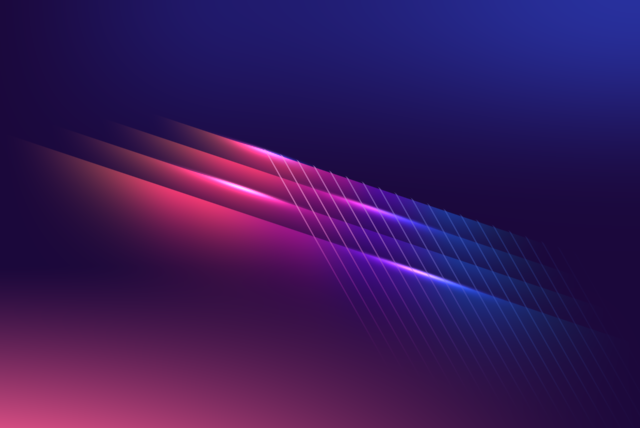
Write a WebGL 1 fragment shader that draws this background.

```glsl
precision highp float;
// Slanted neon bands over a dusk gradient: four sloping edges cast light
// downward, shifting from orange through pink and violet to blue. Bright
// streaks ride the edges and a fan of fine parallel lines crosses them.

uniform vec2 u_resolution;

const float EDGE_SLOPE = 0.332;
const float LINE_SLOPE = 1.77;
const float TOP_EDGE = 0.8545;
const vec3 DARK = vec3(0.105, 0.03, 0.23);
const vec3 NAVY = vec3(0.125, 0.095, 0.41);
const vec3 BLUE = vec3(0.16, 0.20, 0.64);
const vec3 ROSE = vec3(0.86, 0.31, 0.52);

float bell(float x) {
  return exp(-x * x);
}

// Night sky above, blue upper right corner, rose lower left corner
vec3 backdrop(vec2 p) {
  float sky = smoothstep(0.5, 1.0, p.y) * smoothstep(-0.1, 0.55, p.x);
  vec3 color = mix(DARK, NAVY, sky);
  vec2 corner = (p - vec2(1.5, 1.02)) / vec2(0.6, 0.28);
  color = mix(color, BLUE, 0.9 * exp(-dot(corner, corner)));
  float rise = pow(clamp(1.0 - p.y / 0.38, 0.0, 1.0), 1.3);
  return mix(color, ROSE, rise * (1.0 - smoothstep(-0.2, 1.6, p.x)));
}

// Hue along a band, t running from its left end to its right end
vec3 bandColor(float t) {
  vec3 color = mix(vec3(0.75, 0.34, 0.34), vec3(0.94, 0.22, 0.45), smoothstep(0.12, 0.29, t));
  color = mix(color, vec3(0.60, 0.08, 0.53), smoothstep(0.31, 0.47, t));
  color = mix(color, vec3(0.30, 0.05, 0.62), smoothstep(0.45, 0.58, t));
  color = mix(color, vec3(0.11, 0.21, 0.58), smoothstep(0.57, 0.74, t));
  return mix(color, vec3(0.07, 0.22, 0.42), smoothstep(0.74, 0.92, t));
}

// Depth of p below edge i, counted upward from the lowest
float edgeDepth(vec2 p, float i) {
  return 0.6914 + 0.0605 * i - 0.00215 * i * i - EDGE_SLOPE * p.x - p.y;
}

// Band colour with opacity, fading at both ends and with depth
vec4 band(vec2 p, float i, float depth) {
  float t = (p.x - 0.115 * i) / (1.5 - 0.18 * i);
  float ends = smoothstep(0.0, 0.28, t) * (1.0 - smoothstep(0.7, 1.0, t));
  float reach = i < 0.5 ? 0.095 : 0.055;
  float fade = exp(-pow(max(depth, 0.0) / reach, 1.25));
  return vec4(bandColor(t), ends * fade);
}

// Glowing streak on an edge: crisp above, soft below, with a pale core
vec3 streak(float x, float depth, float center, float len, float core, vec3 left, vec3 right) {
  float along = (x - center) / len;
  float halo = bell(along) * bell(depth / (depth < 0.0 ? 0.004 : 0.013));
  float heart = bell(along * 1.8) * bell((depth - 0.001) / 0.0045);
  vec3 tint = mix(left, right, smoothstep(-0.6, 0.8, along));
  return tint * halo * 0.65 + vec3(0.9, 0.75, 0.8) * heart * core;
}

// Fine parallel lines hanging from the top edge
vec4 fineLines(vec2 p, float pixel) {
  float spacing = 0.0382;
  float start = 0.623;
  float span = LINE_SLOPE - EDGE_SLOPE;
  float foot = (LINE_SLOPE * p.x + p.y - TOP_EDGE) / span;
  float index = clamp(floor((foot - start) / spacing + 0.5), 0.0, 19.0);
  float dist = abs(foot - start - index * spacing) * span / length(vec2(LINE_SLOPE, 1.0));
  float depth = edgeDepth(p, 3.0);
  float ink = 1.0 - smoothstep(0.0, 0.001 + pixel, dist);
  ink *= smoothstep(-0.006, 0.0, depth) * (1.0 - smoothstep(0.06, 0.43, depth));
  float side = smoothstep(0.62, 1.15, foot);
  ink *= mix(0.6, 0.32, side) * (1.0 - smoothstep(1.05, 1.38, foot));
  vec3 near = mix(vec3(0.95, 0.58, 0.82), vec3(0.70, 0.18, 0.68), smoothstep(0.08, 0.26, depth));
  return vec4(mix(near, vec3(0.25, 0.42, 0.85), side), ink);
}

void main() {
  vec2 p = gl_FragCoord.xy / u_resolution * vec2(1.5, 1.0);
  float pixel = 1.0 / u_resolution.y;
  vec3 base = backdrop(p);
  vec3 color = base;

  // Each lower band covers the one above it
  for (int n = 0; n < 4; n++) {
    float i = 3.0 - float(n);
    float depth = edgeDepth(p, i);
    vec4 light = band(p, i, depth);
    color = mix(color, mix(base, light.rgb, light.a), smoothstep(-pixel, pixel, depth));
  }

  // Streaks from the lowest edge to the highest
  vec3 pink = vec3(0.95, 0.20, 0.62);
  vec3 violet = vec3(0.58, 0.12, 0.90);
  vec3 azure = vec3(0.15, 0.25, 0.95);
  color += streak(p.x, edgeDepth(p, 0.0), 0.985, 0.13, 0.65, violet, azure);
  color += streak(p.x, edgeDepth(p, 1.0), 0.565, 0.11, 0.75, pink, pink);
  color += streak(p.x, edgeDepth(p, 2.0), 0.885, 0.11, 0.25, pink, azure);
  color += streak(p.x, edgeDepth(p, 3.0), 0.625, 0.075, 0.40, pink, azure);

  vec4 lines = fineLines(p, pixel);
  color = mix(color, lines.rgb, lines.a);
  gl_FragColor = vec4(min(color, 1.0), 1.0);
}
```
